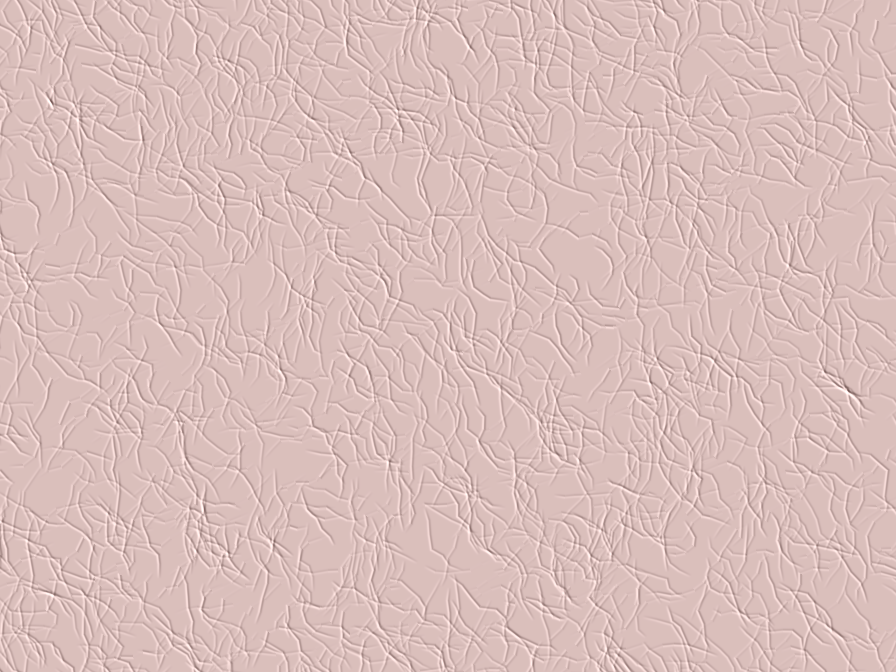
A Shadertoy shader for this texture:

```glsl
// Creased pink leather: layers of jittered cells each grow one kinked hairline
// crease in two arms. Every crease is embossed by side light, bright on its
// left wall and dark on its right; a slow noise gathers creases into clusters.

// Sineless hash: three values in 0..1
vec3 hash3(vec3 p) {
    p = fract(p * vec3(0.1031, 0.1030, 0.0973));
    p += dot(p, p.yxz + 33.33);
    return fract((p.xxy + p.yxx) * p.zyx);
}

float valueNoise(vec2 p) {
    vec2 i = floor(p), f = fract(p);
    f = f * f * (3.0 - 2.0 * f);
    float low = mix(hash3(vec3(i, 91.0)).x, hash3(vec3(i + vec2(1, 0), 91.0)).x, f.x);
    float high = mix(hash3(vec3(i + vec2(0, 1), 91.0)).x, hash3(vec3(i + 1.0, 91.0)).x, f.x);
    return mix(low, high, f.y);
}

// Share of creases present, in patches drawn out along the falling diagonal
float creaseDensity(vec2 p) {
    vec2 along = vec2(p.x - p.y, (p.x + p.y) * 1.7);
    float patches = 0.5 * valueNoise(along * 3.0 + 40.0) + 0.5 * valueNoise(along * 7.0 + 70.0);
    return mix(0.5, 1.1, smoothstep(0.2, 0.8, patches));
}

// Offset from the nearest point of segment a-b, and the position along it
vec3 segmentOffset(vec2 p, vec2 a, vec2 b) {
    vec2 ab = b - a;
    float t = clamp(dot(p - a, ab) / dot(ab, ab), 0.0, 1.0);
    return vec3(p - a - ab * t, t);
}

// Light and dark walls of one crease; p is relative to its middle, in cells
float creaseShade(vec2 p, vec3 id, float width) {
    vec3 trait = hash3(id + 11.0);
    float stepLength = mix(0.22, 0.32, trait.y);
    if (length(p) > stepLength * 3.0 + width * 3.0) return 0.0;

    vec2 nearest = vec2(9.0);
    float reach = 0.0;
    for (int arm = 0; arm < 2; arm++) {
        float angle = 1.75 + 2.8 * (trait.x - 0.5) + float(arm) * 3.14159;
        vec2 start = vec2(0.0);
        for (int k = 0; k < 3; k++) {
            vec3 kink = hash3(id + vec3(k * 7 + 3, arm * 13 + 5, 29));
            angle += (kink.x - 0.5) * 1.5;
            vec2 end = start + stepLength * mix(0.6, 1.0, kink.y) * vec2(cos(angle), sin(angle));
            vec3 offset = segmentOffset(p, start, end);
            if (dot(offset.xy, offset.xy) < dot(nearest, nearest)) {
                nearest = offset.xy;
                reach = (float(k) + offset.z) / 3.0;
            }
            start = end;
        }
    }
    // The wall slope flips sign across the crease and dies out at both tips
    vec2 across = nearest / width;
    float slope = -dot(across, vec2(0.88, 0.47)) * exp(-dot(across, across));
    return slope * (1.0 - pow(reach, 4.0)) * mix(0.2, 0.46, trait.z);
}

void mainImage(out vec4 fragColor, in vec2 fragCoord) {
    vec2 uv = fragCoord / iResolution.y;
    float cellSize = 0.085;
    float width = max(0.0021, 0.75 / iResolution.y) / cellSize;

    // Sum the relief of all creases that can reach this point
    float relief = 0.0;
    for (int layer = 0; layer < 10; layer++) {
        vec2 shift = hash3(vec3(layer, 5, 17)).xy;
        vec2 p = uv / cellSize + shift;
        for (int y = -1; y <= 1; y++)
        for (int x = -1; x <= 1; x++) {
            vec2 cell = floor(p) + vec2(x, y);
            vec3 id = vec3(cell + 50.0, layer * 19 + 2);
            vec3 place = hash3(id);
            vec2 middle = cell + place.xy;
            if (length(p - middle) < 1.05 && place.z < creaseDensity((middle - shift) * cellSize))
                relief += creaseShade(p - middle, id, width);
        }
    }

    // Soft limit keeps crossings from clipping; shadows may go deeper
    relief = relief > 0.0 ? relief / (1.0 + 1.6 * relief) : relief / (1.0 - 0.6 * relief);
    vec3 leather = vec3(0.855, 0.748, 0.735);
    fragColor = vec4(clamp(leather + relief, 0.0, 1.0), 1.0);
}
```
